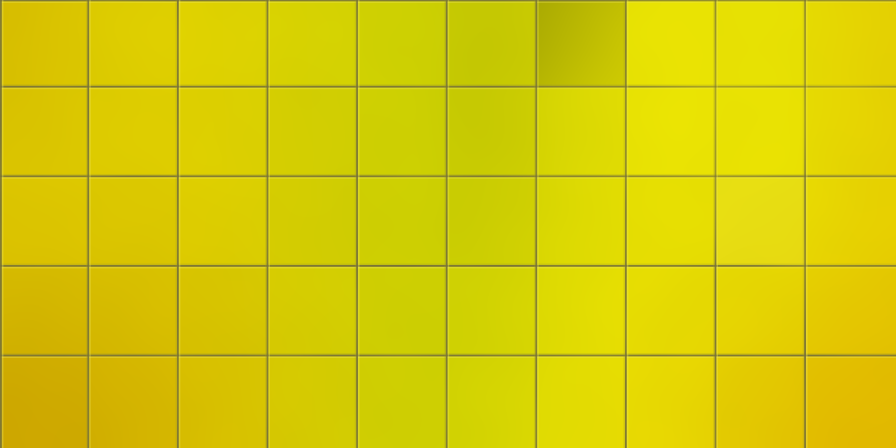
Write a WebGL 1 fragment shader that draws this background.

```glsl
precision highp float;
// Glossy yellow wall tiles, ten by five, with thin bevelled grooves.

uniform vec2 u_resolution;

const vec2 TILES = vec2(10.0, 5.0);
const float PITCH = 0.2;
const vec2 FIRST_GROOVE = vec2(-0.003, -0.0065);
const vec2 EDGE_GROOVE = vec2(0.002, 0.001);

const vec3 LIME = vec3(0.80, 0.815, 0.01);
const vec3 GOLD = vec3(0.88, 0.82, 0.0);
const vec3 LEMON = vec3(0.91, 0.885, 0.01);
const vec3 OCHRE = vec3(0.80, 0.65, 0.0);
const vec3 AMBER = vec3(0.88, 0.72, 0.0);
const vec3 GROOVE = vec3(0.47, 0.45, 0.22);
const vec3 OLIVE = vec3(0.62, 0.59, 0.16);
const vec3 GLINT = vec3(0.94, 0.91, 0.36);

float hash(vec2 p) {
  return fract(sin(dot(p, vec2(127.1, 311.7))) * 4375.85);
}

vec2 gradient(vec2 cell) {
  float angle = 6.2832 * hash(cell);
  return vec2(cos(angle), sin(angle));
}

// Gradient noise, about -0.7 to 0.7
float noise(vec2 p) {
  vec2 i = floor(p);
  vec2 f = p - i;
  vec2 w = f * f * f * (f * (f * 6.0 - 15.0) + 10.0);
  vec2 e = vec2(1.0, 0.0);
  float low = mix(dot(gradient(i), f), dot(gradient(i + e), f - e), w.x);
  float high = mix(dot(gradient(i + e.yx), f - e.yx),
                   dot(gradient(i + 1.0), f - 1.0), w.x);
  return mix(low, high, w.y);
}

float glow(vec2 p, vec2 center, vec2 radius) {
  vec2 d = (p - center) / radius;
  return exp(-dot(d, d));
}

// Share of a pixel covered by a stripe, exact for thin stripes
float stripe(float d, float center, float halfWidth, float pixel) {
  float a = max(d - 0.5 * pixel, center - halfWidth);
  float b = min(d + 0.5 * pixel, center + halfWidth);
  return clamp((b - a) / pixel, 0.0, 1.0);
}

// Broad colour wash over the wall, uv from 0 to 1
vec3 wash(vec2 uv) {
  vec3 c = mix(GOLD, LIME, smoothstep(0.15, 0.5, uv.x));
  c = mix(c, LEMON, smoothstep(0.5, 0.78, uv.x + 0.05 * (1.0 - uv.y)));
  c = mix(c, OCHRE, glow(uv, vec2(0.0), vec2(0.27, 0.45)));
  c = mix(c, OCHRE, 0.45 * glow(uv, vec2(0.0, 1.0), vec2(0.1, 0.4)));
  c = mix(c, AMBER, 0.4 * smoothstep(0.86, 1.0, uv.x));
  c = mix(c, AMBER, glow(uv, vec2(1.0, 0.0), vec2(0.23, 0.38)));
  return c * (1.0 - 0.045 * glow(uv, vec2(0.56, 0.9), vec2(0.07, 0.4)));
}

// Tile face: local runs right and down from 0 to 1
vec3 tileFace(vec2 uv, vec2 id, vec2 local) {
  vec2 center = (id + 0.5) / TILES;
  center.y = 1.0 - center.y;
  vec3 c = wash(mix(uv, center, 0.3));
  c *= 1.0 + 0.02 * (hash(id + 3.0) - 0.5);
  c *= 1.0 + 0.01 * noise(uv * vec2(14.0, 7.0));

  // One shaded tile in the top row, one pale tile at the right
  float shaded = 1.0 - step(0.5, distance(id, vec2(6.0, 0.0)));
  float pale = 1.0 - step(0.5, distance(id, vec2(8.0, 2.0)));
  c *= 1.0 - shaded * mix(0.19, 0.08, 0.5 * (local.x + local.y));
  return c + pale * vec3(0.0, 0.0, 0.06);
}

// Dark groove with a shaded edge before it and a glint after it
vec3 addGroove(vec3 c, float d, float pixel, float strength) {
  c = mix(c, OLIVE, 0.3 * strength * stripe(d, -0.0036, 0.0016, pixel));
  c = mix(c, GLINT, 0.4 * strength * stripe(d, 0.0038, 0.0018, pixel));
  return mix(c, GROOVE, strength * stripe(d, 0.0, 0.002, pixel));
}

void main() {
  float pixel = 1.0 / u_resolution.y;
  vec2 uv = gl_FragCoord.xy / u_resolution;
  vec2 p = gl_FragCoord.xy * pixel;

  // Grid counted from the upper left, its outer grooves kept in view
  vec2 fromCorner = vec2(p.x, 1.0 - p.y);
  vec2 grid = (fromCorner - FIRST_GROOVE) / PITCH;
  vec2 id = clamp(floor(grid), vec2(0.0), TILES - 1.0);
  vec2 nearest = clamp(floor(grid + 0.5), vec2(0.0), TILES - 1.0);
  vec2 toGroove = fromCorner - max(FIRST_GROOVE + nearest * PITCH, EDGE_GROOVE);

  vec3 color = tileFace(uv, id, grid - id);

  // Grooves wear unevenly and fade in the bright upper right
  float strength = 0.9 + 0.2 * noise(p * 6.0);
  strength *= 1.0 - 0.35 * glow(uv, vec2(0.9, 0.8), vec2(0.25, 0.3));
  color = addGroove(color, toGroove.y, pixel, strength);
  color = addGroove(color, toGroove.x, pixel, strength);

  gl_FragColor = vec4(color, 1.0);
}
```
